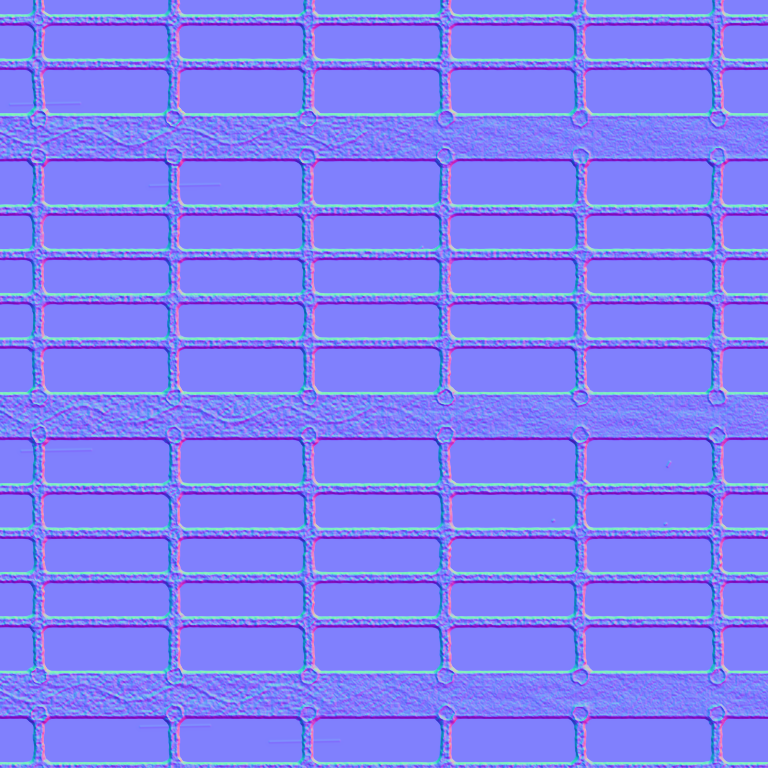
A Shadertoy shader for this texture map:

```glsl
const vec2 PERIOD = vec2(0.1771, 0.3630);   // bar spacing, band spacing
const vec2 ORIGIN = vec2(0.0488, 0.4583);   // first bar, middle band
const float ROW_STEP = 0.0577;
const float BAR_HALF = 0.0058;
const float BAND_HALF = 0.0298;
const float BEVEL = 0.0032;

float hash(vec2 p) {
    return fract(sin(dot(p, vec2(127.1, 311.7))) * 43758.5453);
}

float valueNoise(vec2 p) {
    vec2 i = floor(p), f = fract(p);
    f = f * f * (3.0 - 2.0 * f);
    float low = mix(hash(i), hash(i + vec2(1, 0)), f.x);
    float high = mix(hash(i + vec2(0, 1)), hash(i + vec2(1, 1)), f.x);
    return mix(low, high, f.y);
}

float smoothMin(float a, float b, float k) {
    float h = max(k - abs(a - b), 0.0) / k;
    return min(a, b) - 0.25 * h * h * k;
}

float ridge(float d, float width) {
    return exp(-d * d / (width * width));
}

// Sparse short nicks, with longer horizontal scuffs on the left
float scratchHeight(vec2 p, vec2 cellSize) {
    vec2 id = floor(p / cellSize);
    float pick = hash(id + 7.3);
    vec2 centre = (id + 0.5 + 0.3 * (vec2(hash(id), hash(id + 3.1)) - 0.5)) * cellSize;
    bool isLong = centre.x < 0.4;
    float angle = isLong ? 0.02 : 1.4 * hash(id + 5.7);
    vec2 axis = vec2(cos(angle), sin(angle));
    float halfLength = isLong ? 0.045 : 0.005 * hash(id + 9.2);
    vec2 q = p - centre;
    q -= axis * clamp(dot(q, axis), -halfLength, halfLength);
    return step(0.86, pick) * (isLong ? 0.0003 : 0.0009) * ridge(length(q), 0.0016);
}

// Grain and wavy ripples on the wide bands, fading to the right
float bandWear(vec2 p, float fromCentre, float wear) {
    float ripple = valueNoise(p * vec2(28.0, 90.0)) * 0.0016;
    float grain = valueNoise(p * vec2(230.0, 290.0)) * mix(0.0007, 0.0019, wear);
    float fine = valueNoise(p * 470.0) * 0.0005;
    float wave = fromCentre - 0.011 * sin(p.x * 48.0 - 3.6) - 0.004 * valueNoise(p * 25.0);
    return ripple + grain + fine + wear * 0.0012 * ridge(wave, 0.0025);
}

float reliefHeight(vec2 p) {
    float wobble = valueNoise(p * 210.0) - 0.5;

    // Repeat the bars, the wide bands and four thin rows between bands
    float column = round((p.x - ORIGIN.x) / PERIOD.x);
    float x = p.x - ORIGIN.x - column * PERIOD.x;
    x += 0.003 * (hash(vec2(column, 2.0)) - 0.5);
    x += 0.003 * (valueNoise(vec2(p.y * 22.0, column * 9.0)) - 0.5);
    float y = mod(p.y - ORIGIN.y, PERIOD.y) - 0.5 * PERIOD.y;
    float fromBand = 0.5 * PERIOD.y - abs(y);
    float row = clamp(floor(y / ROW_STEP), -2.0, 1.0) + 0.5;
    float fromRow = y - row * ROW_STEP;

    float bar = abs(x) - BAR_HALF + wobble * 0.0018;
    float thin = abs(fromRow) - BAR_HALF + wobble * 0.0006;
    float band = fromBand - BAND_HALF + wobble * 0.0004;

    // Welded knots at crossings and at both band edges
    float knot = length(vec2(x, fromRow));
    float boss = length(vec2(x, fromBand - 0.0245));
    float welds = min(knot - 0.0100, boss - 0.0130) + wobble * 0.0026;

    float shape = smoothMin(bar, min(thin, band), 0.011);
    shape = smoothMin(shape, welds, 0.004);
    float solid = smoothstep(0.5 * BEVEL, -0.5 * BEVEL, shape);
    float inBand = smoothstep(0.001, -0.004, band);
    float wear = mix(1.0, 0.1, smoothstep(0.25, 0.75, p.x + 0.2 * (valueNoise(p * 9.0) - 0.5)));

    // Stack the raised metal, rims, weld rings and roughness
    float height = 0.0033 * solid;
    height += 0.0006 * ridge(shape + 0.0028, 0.0014);
    height += 0.0016 * ridge(boss - 0.0100 + wobble * 0.003, 0.0020);
    height += 0.0009 * ridge(knot - 0.0065 + wobble * 0.003, 0.0018);
    float rough = valueNoise(p * 260.0 + 31.0) * 0.0022 + valueNoise(p * 480.0) * 0.0006;
    float signedBand = -sign(y) * fromBand;
    height += solid * mix(rough, bandWear(p, signedBand, wear), inBand);
    return height + (1.0 - solid) * scratchHeight(p, vec2(0.16, 0.09));
}

vec3 reliefNormal(vec2 p, float stepSize) {
    vec2 e = vec2(stepSize, 0.0);
    vec2 slope = vec2(reliefHeight(p + e.xy) - reliefHeight(p - e.xy),
                      reliefHeight(p + e.yx) - reliefHeight(p - e.yx)) / (2.0 * stepSize);
    return normalize(vec3(-slope, 1.0));
}

void mainImage(out vec4 fragColor, in vec2 fragCoord) {
    vec2 p = fragCoord / iResolution.xy;
    float stepSize = max(0.0008, 0.5 / iResolution.y);
    vec3 normal = reliefNormal(p, stepSize);
    fragColor = vec4((0.5 + 0.5 * normal) * vec3(1.0, 1.0, 0.993), 1.0);
}
```
